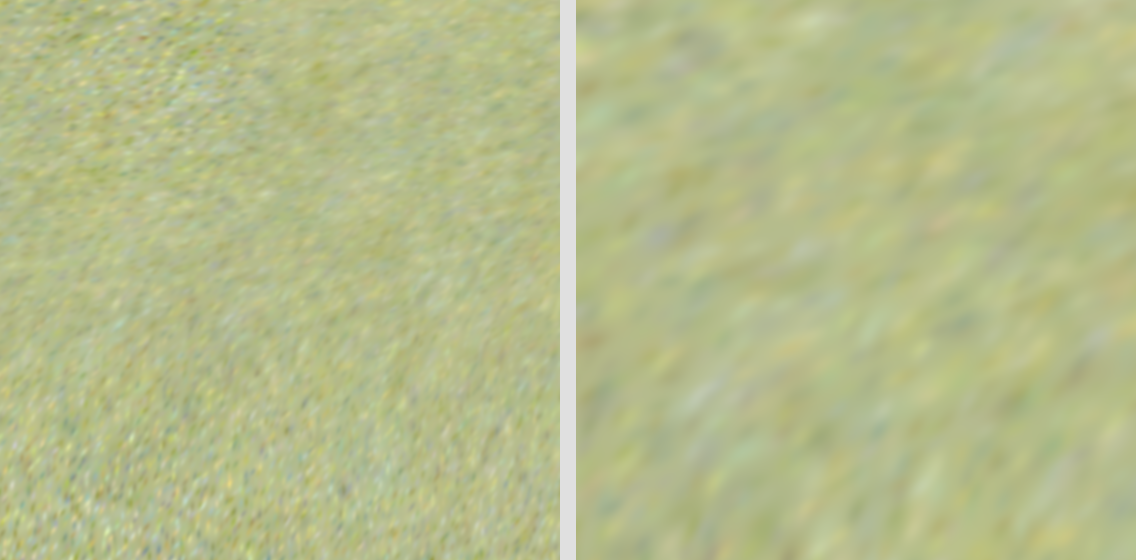
Left, the full canvas; right, a detail of the centre.
Reproduce this texture procedurally as a Shadertoy shader.

```glsl
// Pale sunlit turf: soft slanted grains of light and tint over a dusty green ground.

const vec3 GROUND = vec3(0.710, 0.738, 0.546);

// Colour shift carried by each random component of a grain
const vec3 LIGHT_SHIFT = vec3(0.072, 0.070, 0.070);
const vec3 WARM_SHIFT  = vec3(0.030, 0.006, -0.080);
const vec3 ROSE_SHIFT  = vec3(0.026, -0.012, 0.018);

// Grid cells across the canvas for each layer
const float FINE_CELLS   = 74.0;
const float MEDIUM_CELLS = 42.0;
const float PATCH_CELLS  = 13.0;

// Grain half-length and half-width, in cells
const vec2 GRAIN_SIZE = vec2(0.64, 0.33);
const vec2 PATCH_SIZE = vec2(0.85, 0.60);

// Strength of each layer
const float MEDIUM_GAIN = 0.62;
const float PATCH_GAIN  = 0.20;

// Grain slope in radians, and its random spread
const float LOW_SLOPE    = 1.20;
const float HIGH_SLOPE   = 0.32;
const float SLOPE_SPREAD = 0.7;

vec3 hash3(vec2 p) {
    vec3 q = fract(p.xyx * vec3(0.1031, 0.1030, 0.0973));
    q += dot(q, q.yxz + 33.33);
    return fract((q.xxy + q.yzz) * q.zyx);
}

// Blades stand steep near the bottom and lie flatter toward the top
float slopeAt(vec2 uv) {
    return mix(LOW_SLOPE, HIGH_SLOPE, smoothstep(0.08, 0.68, uv.y - 0.12 * uv.x));
}

// Cellular noise: sums one soft oriented grain per cell, with three signed values
vec3 grains(vec2 uv, float cells, vec2 size, float seed) {
    vec2 p = uv * cells;
    vec2 home = floor(p);
    vec3 sum = vec3(0.0);
    for (int j = -2; j <= 2; j++) {
        for (int i = -2; i <= 2; i++) {
            vec2 cell = home + vec2(i, j);
            vec3 place = hash3(cell + seed);
            vec3 value = hash3(cell + seed + 57.3) * 2.0 - 1.0;
            vec2 center = cell + place.xy;
            float slope = slopeAt(center / cells) + (place.z - 0.5) * SLOPE_SPREAD;
            vec2 along = vec2(cos(slope), sin(slope));
            vec2 d = p - center;
            vec2 q = vec2(dot(d, along), dot(d, vec2(-along.y, along.x))) / size;
            sum += value * exp(-dot(q, q));
        }
    }
    return sum;
}

float blob(vec2 uv, vec2 center, vec2 radius) {
    vec2 d = (uv - center) / radius;
    return exp(-dot(d, d));
}

// Fine grain is crisp at the upper left and along the bottom, faint elsewhere
float fineGain(vec2 uv) {
    float upperLeft = blob(uv, vec2(0.28, 0.92), vec2(0.32, 0.22));
    upperLeft *= 1.0 - smoothstep(0.38, 0.52, uv.x);
    float lowerLeft = blob(uv, vec2(0.12, 0.04), vec2(0.50, 0.30));
    float lowerBand = 1.0 - smoothstep(0.0, 0.45, uv.y);
    return 0.40 + 0.85 * upperLeft + 0.65 * lowerLeft + 0.30 * lowerBand;
}

vec3 tint(vec3 g) {
    return g.x * LIGHT_SHIFT + g.y * WARM_SHIFT + g.z * ROSE_SHIFT;
}

void mainImage(out vec4 fragColor, in vec2 fragCoord) {
    vec2 uv = fragCoord / iResolution.xy;

    // Layers from broad patches down to single blades
    vec3 layers = PATCH_GAIN * grains(uv, PATCH_CELLS, PATCH_SIZE, 211.0);
    layers += MEDIUM_GAIN * grains(uv, MEDIUM_CELLS, GRAIN_SIZE, 103.0);
    layers += fineGain(uv) * grains(uv, FINE_CELLS, GRAIN_SIZE, 17.0);

    fragColor = vec4(clamp(GROUND + tint(layers), 0.0, 1.0), 1.0);
}
```
